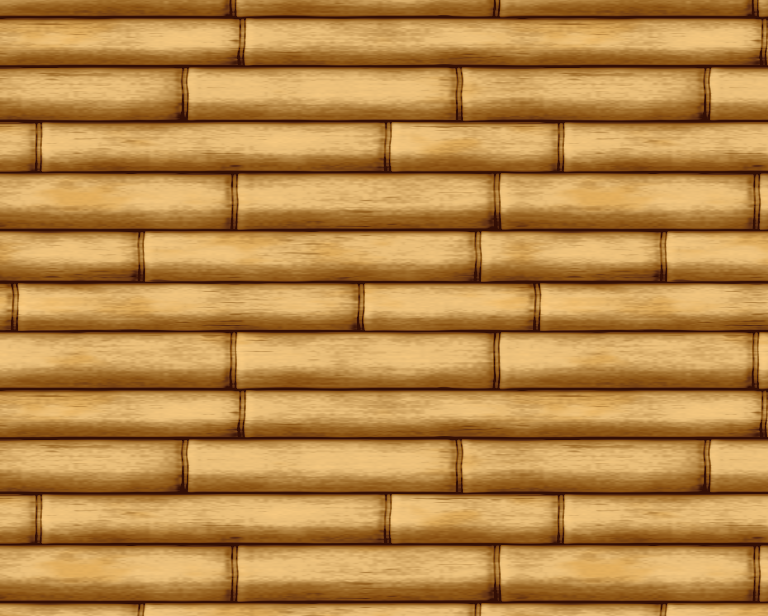
A Shadertoy shader for this texture:

```glsl
const vec2 TILE = vec2(0.68, 0.4843);

// Row heights and the two joints of each row, in canvas widths
const float ROW_HEIGHT[7] = float[7](0.0638, 0.0716, 0.0664, 0.0755, 0.0677, 0.0638, 0.0755);
const vec2 JOINTS[7] = vec2[7](
    vec2(0.315, 0.315), vec2(0.241, 0.598), vec2(0.050, 0.505), vec2(0.306, 0.648),
    vec2(0.184, 0.623), vec2(0.020, 0.470), vec2(0.304, 0.647));

// Tones from deep gap to lit cane
const vec3 TONES[6] = vec3[6](
    vec3(0.20, 0.06, 0.02), vec3(0.39, 0.20, 0.08), vec3(0.54, 0.32, 0.07),
    vec3(0.62, 0.42, 0.16), vec3(0.75, 0.57, 0.31), vec3(0.91, 0.74, 0.47));

float hash(vec2 p) {
    vec3 q = fract(p.xyx * 0.1031);
    q += dot(q, q.yzx + 33.33);
    return fract((q.x + q.y) * q.z);
}

// Value noise that wraps along x
float noise(vec2 p, float wrap) {
    vec2 i = floor(p), f = p - i;
    f = f * f * (3.0 - 2.0 * f);
    float x0 = mod(i.x, wrap), x1 = mod(i.x + 1.0, wrap);
    return mix(mix(hash(vec2(x0, i.y)), hash(vec2(x1, i.y)), f.x),
               mix(hash(vec2(x0, i.y + 1.0)), hash(vec2(x1, i.y + 1.0)), f.x), f.y);
}

// Noise stretched over one cane: cells along the tile and across the row
float grain(vec2 uv, float along, float across, float seed) {
    return noise(vec2(uv.x * along, uv.y * across + seed * 61.0 + 7.0), along);
}

float bump(float x, float width) {
    return exp(-x * x / (width * width));
}

// Signed offset to the nearest copy of a joint
float jointOffset(float x, float joint) {
    float d = x - joint;
    return d - TILE.x * round(d / TILE.x);
}

void mainImage(out vec4 fragColor, in vec2 fragCoord) {
    float pixel = 1.0 / iResolution.x;
    vec2 p = vec2(fragCoord.x, iResolution.y - fragCoord.y) * pixel;

    // Find the row, counting downward
    float x = mod(p.x, TILE.x), y = mod(p.y - 0.0238, TILE.y);
    int row = 0;
    for (; row < 6 && y > ROW_HEIGHT[row]; row++) y -= ROW_HEIGHT[row];
    float seed = float(row);
    vec2 joints = JOINTS[row];
    vec2 uv = vec2(x / TILE.x, y / ROW_HEIGHT[row]);

    // Nearest joint, slightly bent
    float d = jointOffset(x, joints.x), d2 = jointOffset(x, joints.y);
    if (abs(d2) < abs(d)) d = d2;
    d += 0.003 * (grain(uv, 8.0, 4.0, seed + 20.0) - 0.5);

    // Cane outline swells at the joints
    float swell = 0.975 + 0.03 * exp(-abs(d) * 55.0)
                + 0.03 * (grain(uv, 11.0, 1.0, seed + 40.0) - 0.5);
    float v = clamp(0.5 + (uv.y - 0.5) / swell, 0.0, 1.0);

    // Round shading: soft upper falloff, long lower shadow, thin dark rims
    float light = 1.03 - 0.42 * exp(-v / 0.12) - 0.62 * smoothstep(0.46, 0.95, v);
    light -= 0.45 * exp(-v / 0.018) + 0.55 * smoothstep(0.945, 0.995, v);

    // Tint per segment, blotches, fibres and scratches
    float body = smoothstep(0.0, 0.1, v) * smoothstep(1.0, 0.9, v);
    float segment = step(joints.x, x) * step(x, joints.y) * step(0.01, joints.y - joints.x);
    light += 0.07 * (hash(vec2(seed + 3.0, segment + 5.0)) - 0.5);
    light += 0.20 * (grain(uv, 9.0, 2.5, seed) - 0.5);
    light += 0.10 * (grain(uv, 23.0, 5.0, seed + 30.0) - 0.5);
    light += 0.11 * body * (grain(uv, 8.0, 26.0, seed + 60.0) - 0.5);
    light += 0.13 * body * (grain(uv, 110.0, 38.0, seed + 80.0) - 0.5);
    float scratch = smoothstep(0.78, 0.97, grain(uv, 20.0, 36.0, seed + 100.0));
    light -= 0.20 * scratch * smoothstep(0.45, 0.8, grain(uv, 7.0, 3.0, seed + 120.0));

    // Joint: frayed shadow, two worn grooves and a pale ridge between
    float wear = grain(uv, 200.0, 11.0, seed + 140.0);
    float fray = grain(uv, 60.0, 18.0, seed + 150.0);
    float groove = max(0.0012, 0.55 * pixel);
    light -= 0.10 * bump(d + 0.014, 0.014);
    light -= (0.05 + 0.30 * fray) * bump(d + 0.0075, 0.0055);
    light += 0.10 * bump(d - 0.009, 0.006);
    light -= (0.30 + 0.50 * wear) * bump(d + 0.0034, groove * 1.15);
    light -= (0.40 + 0.35 * fray) * bump(d - 0.0028, groove);
    light -= 0.22 * bump(d, 0.003);

    // Map light to tones
    vec3 color = TONES[0];
    for (int k = 1; k < 6; k++)
        color = mix(color, TONES[k], clamp(light * 5.0 - float(k - 1), 0.0, 1.0));
    color *= 1.0 + 0.3 * max(light - 1.0, 0.0);

    // Amber stains with streaked borders
    float stain = 0.6 * grain(uv, 7.0, 2.0, seed + 160.0)
                + 0.25 * grain(uv, 19.0, 5.0, seed + 180.0)
                + 0.15 * grain(uv, 30.0, 16.0, seed + 200.0);
    color *= mix(vec3(1.0), vec3(0.92, 0.83, 0.58), 0.6 * smoothstep(0.54, 0.82, stain));

    fragColor = vec4(color, 1.0);
}
```
